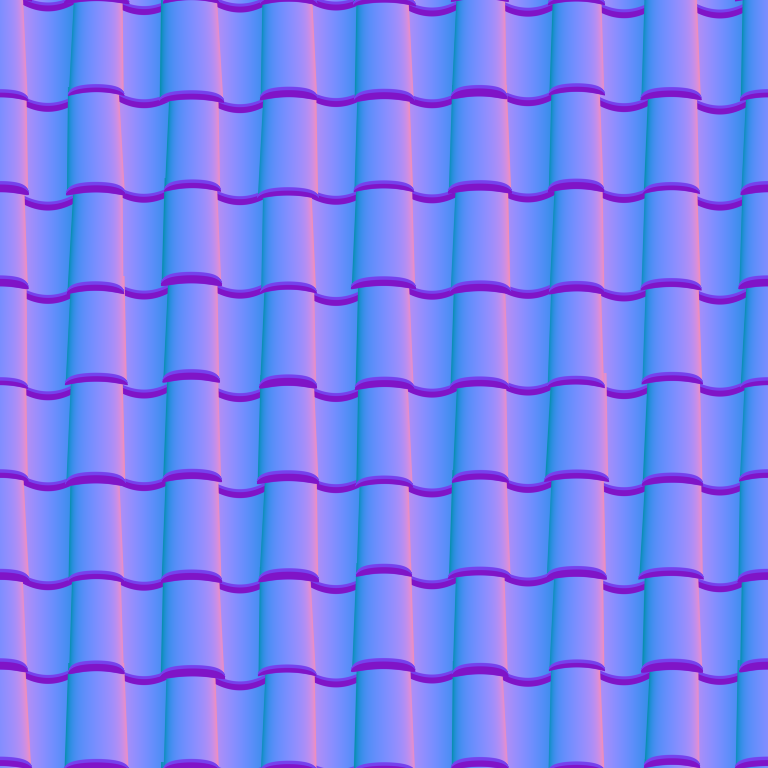
Reproduce this texture map procedurally as a WebGL 2 fragment shader.

```glsl
#version 300 es
precision highp float;
// Normal map of barrel roof tiles: tapered covers over sagging pans, 8 by 8.
uniform vec2 u_resolution;
out vec4 outColor;

const float REPEATS = 8.0;
const vec3 LIP_TOP = vec3(0.46, 0.26, 0.93);
const vec3 LIP_FRONT = vec3(0.50, 0.08, 0.78);

// Four random values per tile, wrapping at the canvas edges
vec4 hash(vec2 id, float seed) {
    vec2 wrapped = mod(id, REPEATS) + seed;
    vec4 p = fract(wrapped.xyxy * vec4(0.1031, 0.1030, 0.0973, 0.1099));
    p += dot(p, p.wzxy + 33.33);
    return fract((p.xxyz + p.yzzw) * p.zywx);
}

// Encodes a surface normal from its sideways slope
vec3 normalColor(float nx) {
    nx = clamp(nx, -0.92, 0.92);
    return 0.5 + 0.5 * vec3(nx, 0.11, sqrt(1.0 - nx * nx - 0.0121));
}

// Coverage of the region where d is negative
float fill(float d, float pixel) {
    return 1.0 - smoothstep(-0.7 * pixel, 0.7 * pixel, d);
}

// Concave channel tile with a sagging lip at its lower end
vec3 drawPan(vec3 color, vec2 p, vec2 id, float pixel) {
    vec4 rnd = hash(id, 17.3);
    float dx = p.x - id.x - 0.5;
    float rise = p.y - id.y + 0.15 + 0.09 * (rnd.x - 0.5) - dx * dx;
    float slope = -0.06 - 1.9 * dx + 0.14 * (rnd.y - 0.5);
    vec3 tile = normalColor(slope);
    tile = mix(tile, LIP_TOP, fill(rise - 0.093, pixel));
    tile = mix(tile, LIP_FRONT, fill(rise - 0.062, pixel));
    return mix(color, tile, fill(-rise, pixel));
}

// Convex cover tile, narrower at the top, with an arched lip
vec3 drawCover(vec3 color, vec2 p, vec2 id, float pixel) {
    vec4 rnd = hash(id, 5.7);
    vec4 rnd2 = hash(id, 41.9);
    float t = p.y - id.y + 0.10 * (rnd.x - 0.5);
    float lipWidth = mix(0.295, 0.352, rnd.y * rnd.y);
    float dx = p.x - id.x - 0.02 * (rnd.z - 0.5);

    // Shared arch of the lower end
    float s = clamp(dx / lipWidth, -1.0, 1.0);
    float rise = t + 0.085 * (1.0 - sqrt(1.0 - 0.92 * s * s));

    // Body
    float bodyWidth = lipWidth * mix(0.965, 0.855, t);
    float across = dx - 0.05 * (rnd.w - 0.5) * t;
    float q = clamp(across / bodyWidth, -1.0, 1.0);
    float slope = 0.52 * q + 0.40 * q * q * q * q * q - 0.02 + 0.10 * (rnd2.x - 0.5);
    float body = fill(abs(across) - bodyWidth, pixel) * fill(-rise + 0.03, pixel);
    color = mix(color, normalColor(slope), body * step(t, 1.1));

    // Lip: a light upper rim over a dark front, rounded at the tips
    float taper = sqrt(max(1.0 - pow(abs(s), 6.0), 0.0));
    float frontHeight = mix(0.045, 0.085, rnd2.y);
    float side = fill(abs(dx) - lipWidth, pixel);
    float rim = abs(rise - 0.5 * frontHeight - 0.018) - taper * (0.5 * frontHeight + 0.018);
    float front = abs(rise - 0.5 * frontHeight) - taper * 0.5 * frontHeight;
    color = mix(color, LIP_TOP, fill(rim, pixel) * side);
    return mix(color, LIP_FRONT, fill(front, pixel) * side);
}

void main() {
    vec2 p = gl_FragCoord.xy / u_resolution * REPEATS;
    float pixel = REPEATS / min(u_resolution.x, u_resolution.y);
    float row = floor(p.y);
    vec3 color = normalColor(0.0);

    // Higher rows overlap lower ones; covers overlap pans
    for (float k = -1.0; k <= 1.0; k++)
        color = drawPan(color, p, vec2(floor(p.x), row + k), pixel);
    for (float k = -1.0; k <= 1.0; k++)
        color = drawCover(color, p, vec2(floor(p.x + 0.5), row + k), pixel);

    outColor = vec4(color, 1.0);
}
```
